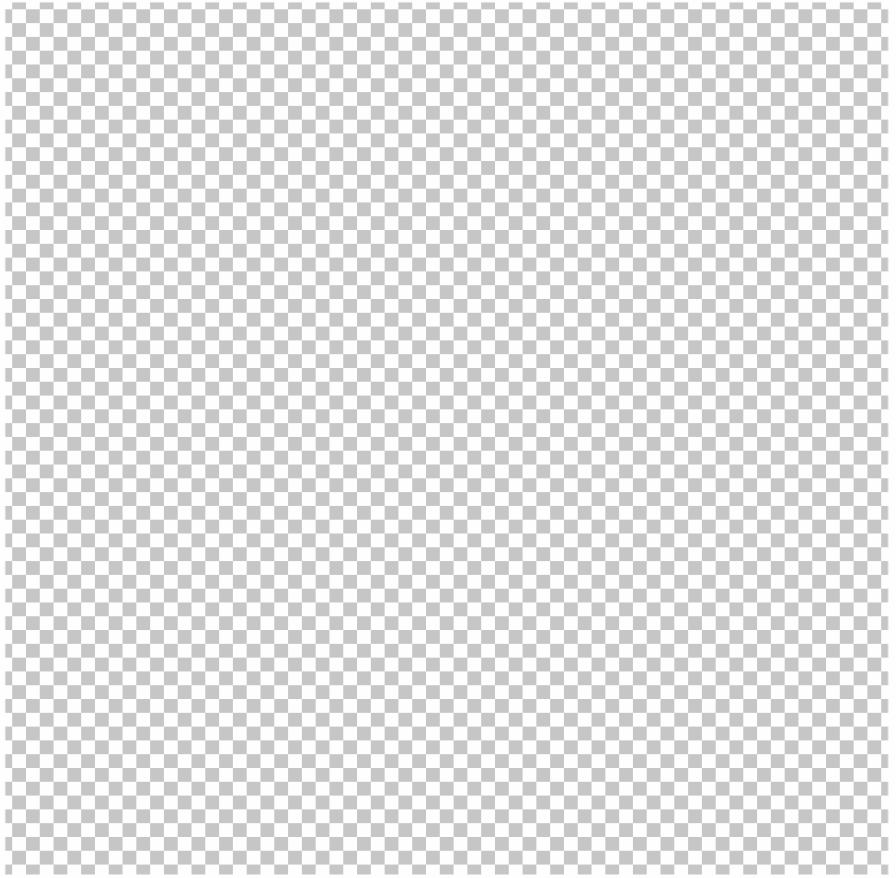
Give the GLSL for this pattern, as a Shadertoy shader.

```glsl
// Grey and white checkerboard of small squares with a thin white border.

// Lengths are fractions of the canvas width
const float COLUMNS = 64.0;
const float LEFT_MARGIN = 0.0059;
const float RIGHT_MARGIN = 0.0088;
const float TOP_MARGIN = 0.0027;
const float BOTTOM_MARGIN = 0.0039;
const float EDGE_SOFTNESS = 0.0022;

const vec3 WHITE = vec3(0.995);
const vec3 GREY = vec3(0.775);

// Square wave of period 2 with soft flanks: +1 on even cells, -1 on odd ones
vec2 softSquareWave(vec2 cellPos, float softness) {
    vec2 phase = fract(0.5 * cellPos - 0.25);
    vec2 triangle = 2.0 * abs(phase - 0.5) - 0.5;
    return clamp(-4.0 * triangle / softness, -1.0, 1.0)
         * vec2(1.0);
}

// Signed distance to a box given by two corners
float boxDistance(vec2 p, vec2 low, vec2 high) {
    vec2 d = max(low - p, p - high);
    return length(max(d, 0.0)) + min(max(d.x, d.y), 0.0);
}

void mainImage(out vec4 fragColor, in vec2 fragCoord) {
    vec2 p = fragCoord / iResolution.x;
    float canvasHeight = iResolution.y / iResolution.x;
    float softness = max(EDGE_SOFTNESS, 1.0 / iResolution.x);

    // Board area; the bottom row is cut by the border
    vec2 low = vec2(LEFT_MARGIN, BOTTOM_MARGIN);
    vec2 high = vec2(1.0 - RIGHT_MARGIN, canvasHeight - TOP_MARGIN);
    float cellSize = (high.x - low.x) / COLUMNS;

    // Cells are counted from the top left corner
    vec2 cellPos = vec2(p.x - low.x, high.y - p.y) / cellSize;
    vec2 wave = softSquareWave(cellPos - 0.5, softness / cellSize);
    float grey = 0.5 - 0.5 * wave.x * wave.y;

    // Soft outer border
    float board = clamp(0.5 - boxDistance(p, low, high) / softness, 0.0, 1.0);

    fragColor = vec4(mix(WHITE, GREY, grey * board), 1.0);
}
```
